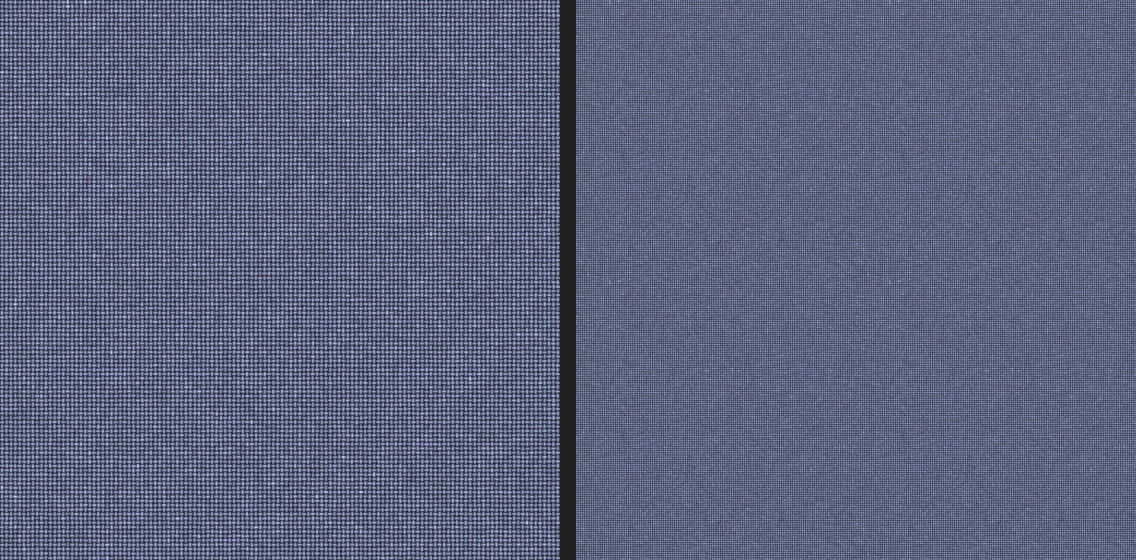
Left: one tile. Right: repeated 2 by 2.
This texture is drawn by a Shadertoy shader. Its source:

```glsl
// Plain-weave blue cloth: 128 by 128 threads pass over and under each other.
// Each thread is a sine-shaped strand with a thin pale crown and soft flanks; wrapping
// noise adds slight slubs, dye and grain. Nine samples smooth each pixel.

const float THREADS = 128.0; // even, so that the over/under order wraps

float hash(vec2 cell, uint seed) {
    uvec2 q = uvec2(ivec2(cell));
    uint h = q.x * 1597334673u ^ q.y * 3812015801u ^ seed * 2798796415u;
    h = (h ^ (h >> 16)) * 2146121005u;
    h = (h ^ (h >> 15)) * 2221713035u;
    return float((h ^ (h >> 16)) >> 8) / 16777216.0;
}

// Value noise that repeats after a whole number of cells
float noise(vec2 p, vec2 period, uint seed) {
    vec2 i = floor(p), f = fract(p);
    f = f * f * (3.0 - 2.0 * f);
    vec2 a = mod(i, period), b = mod(i + 1.0, period);
    return mix(mix(hash(a, seed), hash(vec2(b.x, a.y), seed), f.x),
               mix(hash(vec2(a.x, b.y), seed), hash(b, seed), f.x), f.y);
}

// Brightness of one strand; height runs from -1 (under) to 1 (over)
float strand(float across, float along, float index, float height, uint seed) {
    float slub = noise(vec2(along / 2.0, index), vec2(THREADS / 2.0, THREADS), seed);
    float dye = hash(vec2(index, 7.0), seed);
    float r = across / (0.42 + 0.03 * slub);
    float crown = pow(max(1.0 - r * r, 0.0), 1.5);
    return crown * (0.5 + 0.5 * height) * (0.95 + 0.1 * slub + 0.02 * dye);
}

vec3 weave(vec2 uv) {
    // Slightly wandering threads
    vec2 wander = vec2(noise(uv * 64.0, vec2(64.0), 1u), noise(uv * 64.0, vec2(64.0), 2u));
    vec2 p = uv * THREADS + 0.12 * (wander - 0.5);
    vec2 id = mod(floor(p), THREADS), f = fract(p) - 0.5;

    // Warp and weft rise and fall in opposite phase
    float side = 1.0 - 2.0 * mod(id.x + id.y, 2.0);
    vec2 height = side * vec2(1.0, -1.0) * cos(3.14159 * f.yx);
    float warp = strand(f.x, p.y, id.x, height.x, 3u);
    float weft = strand(f.y, p.x, id.y, height.y, 4u);
    float light = max(warp, weft);

    // Uneven crossings, fibre grain and a few pale flecks
    float grain = noise(uv * 384.0, vec2(384.0), 5u);
    float patches = noise(uv * 30.0, vec2(30.0), 7u);
    light *= 0.9 + 0.18 * hash(id, 8u) + 0.02 * (patches - 0.5);
    light += 0.16 * (grain - 0.5);
    light += 0.2 * light * step(0.99, hash(id, 9u));

    // Navy gaps to pale blue crowns, with a faint shift of hue
    vec3 color = mix(vec3(0.10, 0.115, 0.16), vec3(0.66, 0.71, 0.88), light);
    float hue = noise(uv * vec2(64.0, 128.0), vec2(64.0, 128.0), 10u) - 0.5;
    return color * (1.0 + hue * vec3(0.05, -0.02, 0.02));
}

void mainImage(out vec4 fragColor, in vec2 fragCoord) {
    vec3 sum = vec3(0.0);
    for (int y = -1; y <= 1; y++) {
        for (int x = -1; x <= 1; x++) {
            sum += weave((fragCoord + vec2(x, y) / 3.0) / iResolution.xy);
        }
    }
    fragColor = vec4(clamp(sum / 9.0, 0.0, 1.0), 1.0);
}
```
